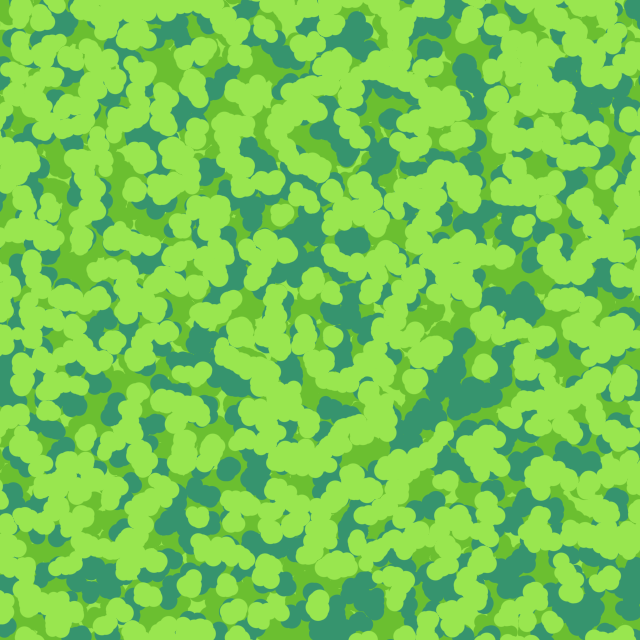
This pattern is drawn by a Shadertoy shader. Its source:

```glsl
// Leafy camouflage: three layers of flat, lumpy blobs stacked over a light ground.
// Each blob is a union of jittered discs strung along a short random axis;
// blobs are scattered by hashing a grid with several optional slots per cell.

#define CELLS 20.0          // grid cells per canvas height
#define SLOTS 5             // possible blobs per cell
#define DISCS 7             // discs per blob
#define DISC_MIN 0.010      // smallest disc radius
#define DISC_MAX 0.015      // largest disc radius
#define JITTER 0.008        // disc offset from the axis
#define STRETCH 0.018       // largest half length of the axis
#define MID_DENSITY 0.95    // chance that a slot is filled, per layer
#define TEAL_DENSITY 0.335
#define LIGHT_DENSITY 0.31

const vec3 LIGHT_GREEN = vec3(0.60, 0.90, 0.31);
const vec3 MID_GREEN   = vec3(0.42, 0.75, 0.19);
const vec3 TEAL        = vec3(0.21, 0.58, 0.43);

// Integer hash: three random values in 0..1
vec3 hash3(ivec2 cell, int id) {
    uvec3 v = uvec3(ivec3(cell + 64, id)) * 1664525u + 1013904223u;
    v.x += v.y * v.z;  v.y += v.z * v.x;  v.z += v.x * v.y;
    v ^= v >> 16u;
    v.x += v.y * v.z;  v.y += v.z * v.x;  v.z += v.x * v.y;
    return vec3(v >> 8u) / 16777216.0;
}

// Distance to one lumpy blob centred on the origin
float blobDistance(vec2 p, ivec2 cell, int id) {
    vec3 shape = hash3(cell, id + 1);
    float angle = 6.28319 * shape.x;
    vec2 axis = STRETCH * shape.y * shape.y * vec2(cos(angle), sin(angle));
    float d = 1.0;
    for (int k = 0; k < DISCS; k++) {
        vec3 h = hash3(cell, id + 2 + k);
        float t = 2.0 * float(k) / float(DISCS - 1) - 1.0;
        vec2 center = axis * t + JITTER * (2.0 * h.xy - 1.0);
        d = min(d, length(p - center) - mix(DISC_MIN, DISC_MAX, h.z));
    }
    return d;
}

// Distance to the nearest blob of a layer, capped a little outside the blobs
float layerDistance(vec2 p, int layer, float density) {
    float reach = STRETCH + 1.4143 * JITTER + DISC_MAX;
    ivec2 home = ivec2(floor(p * CELLS));
    float d = 0.01;
    for (int y = -1; y <= 1; y++)
    for (int x = -1; x <= 1; x++) {
        ivec2 cell = home + ivec2(x, y);
        for (int s = 0; s < SLOTS; s++) {
            int id = (layer * SLOTS + s) * (DISCS + 2);
            vec3 h = hash3(cell, id);
            vec2 q = p - (vec2(cell) + h.xy) / CELLS;
            if (h.z < density && length(q) - reach < d)
                d = min(d, blobDistance(q, cell, id));
        }
    }
    return d;
}

// Antialiased fill of a layer
float layerMask(vec2 p, int layer, float density) {
    float soft = 0.75 / iResolution.y;
    return 1.0 - smoothstep(-soft, soft, layerDistance(p, layer, density));
}

void mainImage(out vec4 fragColor, in vec2 fragCoord) {
    vec2 p = fragCoord / iResolution.y;

    // Stack the layers from back to front
    vec3 color = LIGHT_GREEN;
    color = mix(color, MID_GREEN, layerMask(p, 0, MID_DENSITY));
    color = mix(color, TEAL, layerMask(p, 1, TEAL_DENSITY));
    color = mix(color, LIGHT_GREEN, layerMask(p, 2, LIGHT_DENSITY));

    fragColor = vec4(color, 1.0);
}
```
